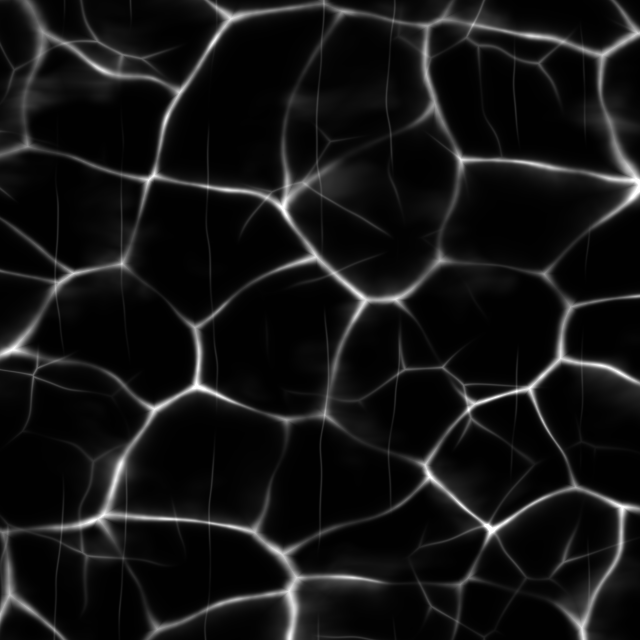
A WebGL 1 fragment shader for this texture:

```glsl
precision highp float;
// Water caustics: bright curved light lines on black, knotted where they meet.
// Warped Voronoi borders form the net; layered sines vary its light and width,
// and add soft veils, faint filaments and thin upright threads.

uniform vec2 u_resolution;

vec2 hash2(vec2 p) {
  return fract(sin(vec2(dot(p, vec2(127.1, 311.7)), dot(p, vec2(269.5, 183.3)))) * 43758.55);
}

// Layered bent sines, about -1 to 1
float waves(vec2 p) {
  float sum = 0.0, amp = 0.5;
  for (int i = 0; i < 4; i++) {
    sum += amp * sin(p.x + 1.5 * sin(p.y + 0.7));
    p = mat2(1.2, 1.3, -1.3, 1.2) * p + vec2(2.3, 5.1);
    amp *= 0.55;
  }
  return sum;
}

vec2 bend(vec2 p) {
  return vec2(waves(p), waves(p.yx + 7.0));
}

vec2 seedOffset(vec2 cell) {
  return 0.5 + 0.84 * (hash2(cell) - 0.5);
}

// Cellular net: x = distance to border, y = closeness to a junction, z = cell value
vec3 net(vec2 p) {
  vec2 base = floor(p), f = fract(p), nearCell = vec2(0.0), nearSeed = vec2(0.0);
  float f1 = 9.0, f2 = 9.0, f3 = 9.0;
  for (int j = -2; j <= 2; j++) {
    for (int i = -2; i <= 2; i++) {
      vec2 cell = vec2(float(i), float(j));
      vec2 seed = cell + seedOffset(base + cell) - f;
      float d = length(seed);
      if (d < f1) {
        f3 = f2; f2 = f1; f1 = d;
        nearCell = cell; nearSeed = seed;
      } else if (d < f2) {
        f3 = f2; f2 = d;
      } else if (d < f3) {
        f3 = d;
      }
    }
  }
  float border = 9.0;
  for (int j = -2; j <= 2; j++) {
    for (int i = -2; i <= 2; i++) {
      vec2 cell = nearCell + vec2(float(i), float(j));
      vec2 seed = cell + seedOffset(base + cell) - f;
      vec2 gap = seed - nearSeed;
      if (dot(gap, gap) > 0.0001)
        border = min(border, dot(0.5 * (seed + nearSeed), normalize(gap)));
    }
  }
  return vec3(border, exp(-7.0 * (f3 - f1)), hash2(base + nearCell + 31.0).x);
}

float gauss(float d, float width) {
  return exp(-d * d / (width * width));
}

void main() {
  vec2 uv = gl_FragCoord.xy / u_resolution.y;

  // Main net: a sharp core with a skirt whose reach differs on each side
  vec2 p = uv * vec2(4.4, 5.3) + vec2(3.0, 8.0);
  p += 0.21 * bend(p * 1.15);
  vec3 web = net(p);
  float knot = web.y;
  float power = 0.06 + 0.74 * smoothstep(-0.7, 1.0, waves(uv * 11.0 + 4.0)) + 0.5 * knot;
  power *= 0.95 + 0.25 * waves(uv * 60.0);
  float core = gauss(web.x, 0.018 + 0.012 * waves(uv * 15.0) * 0.8 + 0.03 * knot);
  float skirt = exp(-web.x / (0.018 + 0.06 * web.z * web.z + 0.02 * knot));
  float light = power * (0.64 * core + 0.36 * skirt);

  // Veils: streaked haze leaning on the lines
  float patches = smoothstep(0.15, 0.85, waves(uv * vec2(13.0, 17.0) + 19.0));
  float streaks = 0.7 + 0.5 * waves(uv * vec2(22.0, 55.0) + 3.0 * bend(uv * 6.0));
  light += 0.24 * patches * streaks * exp(-web.x / 0.16);

  // Filaments: a finer, faint, broken net
  vec2 q = uv * vec2(6.5, 7.5) + 40.0;
  q += 0.25 * bend(q * 1.1);
  vec3 fine = net(q);
  float shown = smoothstep(-0.05, 0.75, waves(uv * 9.0 + 27.0));
  light += shown * (0.15 * gauss(fine.x, 0.016) + 0.07 * exp(-fine.x / 0.05) + 0.2 * fine.y * gauss(fine.x, 0.04));

  // Threads: thin wavering upright lines
  float column = 7.0 * (uv.x + 0.012 * waves(vec2(uv.y * 9.0, uv.x * 4.0)));
  float centre = 0.3 + 0.4 * hash2(vec2(floor(column), 5.0)).x;
  float thread = gauss((fract(column) - centre) / 7.0, 0.0016);
  light += 0.15 * thread * smoothstep(-0.3, 0.6, waves(uv * vec2(5.0, 12.0) + 50.0));

  gl_FragColor = vec4(vec3(clamp(0.004 + light, 0.0, 1.0)), 1.0);
}
```
